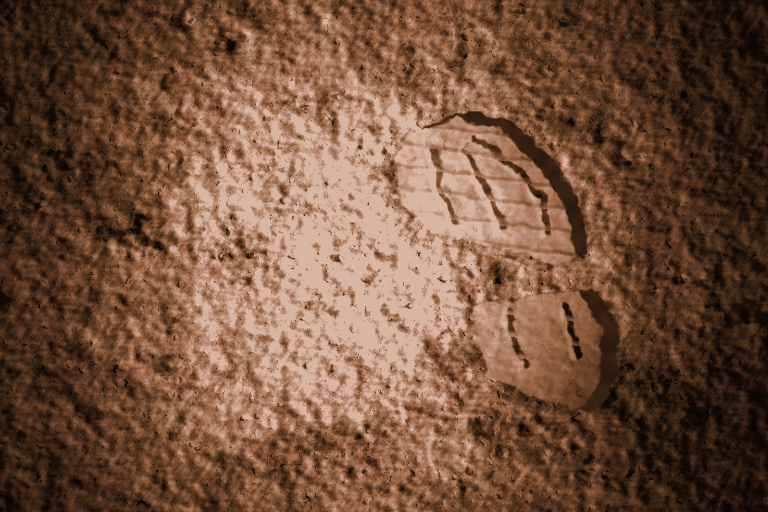
This texture is drawn by a WebGL 2 fragment shader. Its source:

```glsl
#version 300 es
precision highp float;
// Boot print pressed into dry, stony clay under low light from the right.
// A tone from 0 (dark) to 5 (pale) is summed from a glow, patches, relief,
// stones and two polygon hollows, then mapped through a clay ramp.
uniform vec2 u_resolution;
out vec4 fragColor;
const vec2 GLOW_CENTRE = vec2(.71, .49);
const vec2 GLOW_SPREAD = vec2(.31, .35);   // squared radii
const float GLOW_TONE = 5.8, BASE_TONE = -.35;
const vec2 TO_LIGHT = vec2(.9, .42);
const float COARSE = 5., FINE = 5.5;       // relief strengths
const float RIDGE_STEP = .043;
const vec2 FORE_SHADOW = vec2(.027, .013), HEEL_SHADOW = vec2(.034, .002);
const vec3 CLAY[6] = vec3[6](
  vec3(.11, .06, .035), vec3(.26, .16, .09), vec3(.42, .26, .16),
  vec3(.60, .40, .27), vec3(.72, .54, .44), vec3(.85, .71, .64));
// Outlines of the hollows
const vec2 FORE[11] = vec2[11](
  vec2(.787, .700), vec2(.835, .746), vec2(.918, .769), vec2(.990, .755),
  vec2(1.062, .688), vec2(1.120, .606), vec2(1.138, .515), vec2(1.09, .497),
  vec2(.977, .531), vec2(.845, .557), vec2(.793, .613));
const vec2 HEEL[11] = vec2[11](
  vec2(.932, .390), vec2(1.035, .408), vec2(1.10, .416), vec2(1.160, .422),
  vec2(1.197, .355), vec2(1.192, .268), vec2(1.175, .230), vec2(1.15, .205),
  vec2(1.055, .233), vec2(.971, .270), vec2(.946, .33));
// Tread grooves as segments: start xy, end xy
const vec4 GROOVES[10] = vec4[10](
  vec4(.85, .707, .86, .63), vec4(.86, .63, .892, .567), vec4(.908, .705, .947, .639),
  vec4(.947, .639, .98, .56), vec4(.925, .732, 1., .68), vec4(1., .68, 1.062, .615),
  vec4(1.062, .615, 1.07, .545), vec4(.996, .398, 1.006, .336),
  vec4(1.006, .336, 1.028, .285), vec4(1.105, .402, 1.13, .305));
// Soft ground patches: centre xy, radius, tone
const vec4 PATCHES[11] = vec4[11](
  vec4(.2, .63, .1, -.8), vec4(.29, .56, .05, -1.), vec4(.48, .5, .05, -1.2),
  vec4(.41, .62, .06, .8), vec4(.88, .3, .05, -1.7), vec4(.96, .46, .045, -1.5),
  vec4(1.27, .2, .14, -1.), vec4(1.1, .75, .06, -1.), vec4(.757, .64, .024, -2.),
  vec4(.45, .2, .07, .7), vec4(1., .17, .06, -.8));
// Large stones: centre xy, radius
const vec3 STONES[10] = vec3[10](
  vec3(.38, .68, .026), vec3(1.188, .742, .019), vec3(1.245, .7, .032),
  vec3(.602, .8, .024), vec3(.475, .935, .034), vec3(.668, .4, .02),
  vec3(.444, .238, .027), vec3(.352, .156, .018), vec3(.03, .43, .03), vec3(.385, .968, .03));

float hash(vec2 p) {
  vec3 q = fract(p.xyx * .1031);
  q += dot(q, q.yzx + 33.33);
  return fract((q.x + q.y) * q.z);
}
float noise(vec2 p) {
  vec2 i = floor(p), f = fract(p);
  f *= f * (3. - 2. * f);
  return mix(mix(hash(i), hash(i + vec2(1, 0)), f.x),
             mix(hash(i + vec2(0, 1)), hash(i + 1.), f.x), f.y);
}
float fbm(vec2 p) {
  float sum = 0., amp = .5;
  for (int i = 0; i < 4; i++, amp *= .6) {
    sum += amp * noise(p);
    p = mat2(1.6, 1.2, -1.2, 1.6) * p + 7.3;
  }
  return sum;
}
// Slope of the ground toward the light
float relief(vec2 p, float reach) { return fbm(p) - fbm(p + reach * TO_LIGHT); }
// Coverage of a closed, rounded outline
float hollow(vec2 p, vec2 v[11], float soft) {
  float d = 9., side = 1.;
  for (int i = 0, j = 10; i < 11; j = i, i++) {
    vec2 e = v[j] - v[i], w = p - v[i];
    d = min(d, length(w - e * clamp(dot(w, e) / dot(e, e), 0., 1.)));
    bvec3 c = bvec3(p.y >= v[i].y, p.y < v[j].y, e.x * w.y > e.y * w.x);
    if (all(c) || all(not(c))) side = -side;
  }
  return smoothstep(soft, -soft, side * d - .012);
}
// Angular stone lit from the right, q in units of its radius
float stone(vec2 q) {
  float size = max(length(q), abs(q.x) * .6 + abs(q.y + .3 * q.x) * .9);
  float body = smoothstep(1., .8, size), shade = smoothstep(1.1, .5, length(q + vec2(.8, .25)));
  return body * (.5 + .9 * dot(q, TO_LIGHT)) - 2.6 * shade * (1. - body);
}
float pebbles(vec2 p, float share) {
  vec2 cell = floor(p), centre = .4 + .25 * vec2(hash(cell + 3.1), hash(cell + 8.7));
  return step(hash(cell), share) * stone((fract(p) - centre) / (.07 + .13 * hash(cell + 5.9)));
}
void main() {
  vec2 p = gl_FragCoord.xy / u_resolution.y;
  float soft = max(.003, 1. / u_resolution.y);
  vec2 warp = vec2(noise(p * 45.), noise(p * 45. + 31.)) - .5;
  vec2 crumb = vec2(noise(p * 130.), noise(p * 130. + 57.)) - .5;
  vec2 w = p + .014 * warp + .008 * crumb, edge = p + .01 * warp + .005 * crumb;
  // Pool of light, ground patches and the lower ledge
  vec2 g = p - GLOW_CENTRE;
  float glow = exp(-dot(g * g, 1. / GLOW_SPREAD)), tone = BASE_TONE + GLOW_TONE * glow;
  for (int i = 0; i < 11; i++) {
    vec2 q = (w + .03 * warp - PATCHES[i].xy) / PATCHES[i].z;
    tone += PATCHES[i].w * exp(-dot(q * q, vec2(.6, 1.1)));
  }
  float drop = .13 + .216 * (w.x - .45) - w.y;
  tone -= .9 * smoothstep(-.008, .008, drop) * smoothstep(.16, 0., drop)
        * smoothstep(.4, .48, p.x) * smoothstep(.95, .8, p.x);
  // Hollows with cast shadows and crumbled rims
  float fore = hollow(edge, FORE, soft), heel = hollow(edge, HEEL, soft), inside = max(fore, heel);
  float foreLit = hollow(edge + FORE_SHADOW, FORE, soft), heelLit = hollow(edge + HEEL_SHADOW, HEEL, soft);
  float shadow = max(fore * (1. - foreLit), heel * (1. - heelLit));
  float rim = max((1. - fore) * foreLit, (1. - heel) * heelLit);
  // Relief, pits and stones
  float rough = COARSE * relief(p * 13., .3) + FINE * relief(p * 60., .7);
  rough += 1.6 * (fbm(p * 7. + 19.) - .54);
  rough -= 2.2 * smoothstep(.68, .9, noise(w * 40. + 4.)) * noise(p * 11.);
  rough += pebbles(w * 19., .2) + pebbles(w * 41. + 15., .3) + .8 * pebbles(w * 83., .35);
  for (int i = 0; i < 10; i++) rough += stone((w - STONES[i].xy) / STONES[i].z);
  tone += rough * mix(1., .35, inside) * (.3 + .7 * glow);
  // Tread: stepped ridges crossed by broken grooves
  float ridge = fract((p.y + .13 * p.x + .008 * warp.y) / RIDGE_STEP), groove = 0., lip = 0.;
  tone += inside * (.1 + fore * (.35 * ridge - .8 * smoothstep(.16, 0., abs(ridge - .12))));
  for (int i = 0; i < 10; i++) {
    vec2 a = GROOVES[i].xy, ab = GROOVES[i].zw - a, r = edge - a;
    vec2 off = r - ab * clamp(dot(r, ab) / dot(ab, ab), 0., 1.);
    groove = max(groove, smoothstep(.009, .003, length(off)));
    lip = max(lip, smoothstep(.01, .003, length(off + vec2(.011, .004))));
  }
  tone += inside * (.7 * lip * (1. - groove) - 2.7 * groove * (.25 + .75 * smoothstep(.1, .35, ridge)));
  tone -= 1.6 * rim * noise(p * 60.);
  tone = mix(tone, .1 + .6 * noise(p * 50.), .92 * shadow);
  // Clay ramp
  vec3 colour = CLAY[0];
  for (int i = 1; i < 6; i++) colour = mix(colour, CLAY[i], clamp(tone - float(i - 1), 0., 1.));
  fragColor = vec4(colour * mix(.4, 1., smoothstep(-.9, .3, tone)), 1.);
}
```
